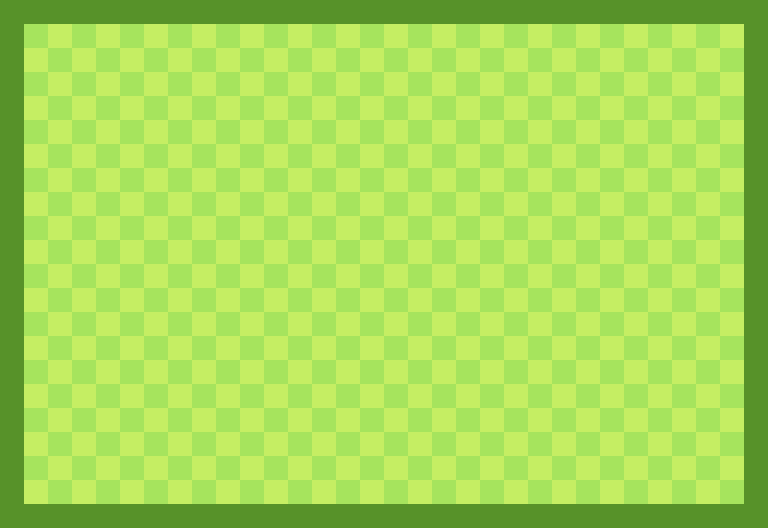
A Shadertoy shader for this pattern:

```glsl
// A two-tone lawn checkerboard inside a plain dark green frame.
// The canvas is a 32 by 22 grid; signed square waves along each axis are
// multiplied to get the checks, and a box distance cuts out the frame.

const vec2 GRID = vec2(32.0, 22.0);
const float FRAME_WIDTH = 1.0;

const vec3 GRASS_GREEN = vec3(0.651, 0.894, 0.365);
const vec3 LIME_YELLOW = vec3(0.773, 0.933, 0.388);
const vec3 FRAME_GREEN = vec3(0.341, 0.573, 0.161);

// Square wave: +1 in even cells, -1 in odd ones, with edges one pixel soft
vec2 squareWave(vec2 p, vec2 pixel) {
    vec2 edgeDistance = 0.5 - abs(mod(p + 0.5, 2.0) - 1.0);
    return clamp(2.0 * edgeDistance / pixel, -1.0, 1.0);
}

// 1 where the column and row numbers add up to an even number
float checker(vec2 p, vec2 pixel) {
    vec2 wave = squareWave(p, pixel);
    return 0.5 + 0.5 * wave.x * wave.y;
}

// Coverage of a centred box, smoothed over one pixel
float boxMask(vec2 p, vec2 halfSize, vec2 pixel) {
    vec2 inside = clamp((halfSize - abs(p)) / pixel + 0.5, 0.0, 1.0);
    return inside.x * inside.y;
}

void mainImage(out vec4 fragColor, in vec2 fragCoord) {
    // Grid coordinates and the size of a pixel in cells
    vec2 pixel = GRID / iResolution.xy;
    vec2 cell = fragCoord * pixel;

    // Checked field
    vec3 field = mix(GRASS_GREEN, LIME_YELLOW, checker(cell, pixel));

    // Frame around the field
    float fieldMask = boxMask(cell - 0.5 * GRID, 0.5 * GRID - FRAME_WIDTH, pixel);
    fragColor = vec4(mix(FRAME_GREEN, field, fieldMask), 1.0);
}
```
